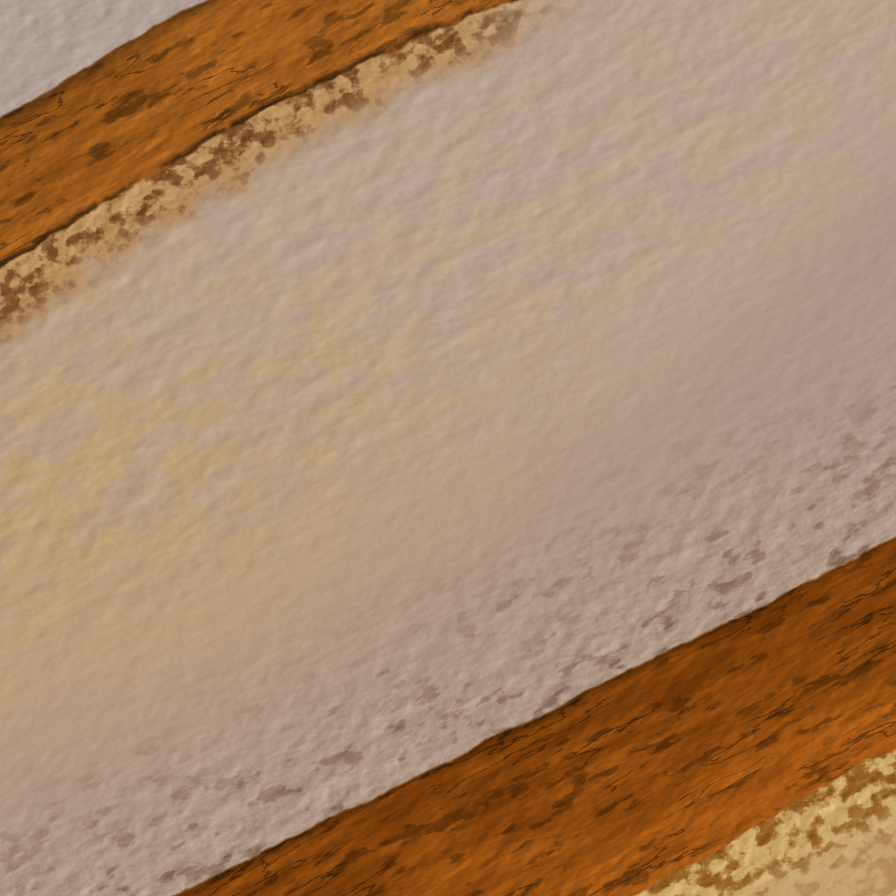
Reproduce this texture procedurally as a WebGL 2 fragment shader.

```glsl
#version 300 es
precision highp float;
// Two weathered timber beams running diagonally through rough lime plaster.
// Curved edge heights split the canvas into wood, crumbly mortar and plaster;
// stretched value noise gives the grain, and its slope lights the relief.
uniform vec2 u_resolution;
out vec4 fragColor;

float hash(vec2 p) {
  return fract(sin(dot(p, vec2(127.1, 311.7))) * 43758.5453);
}

float noise(vec2 p) {
  vec2 i = floor(p), f = fract(p);
  f = f * f * (3.0 - 2.0 * f);
  return mix(mix(hash(i), hash(i + vec2(1, 0)), f.x),
             mix(hash(i + vec2(0, 1)), hash(i + vec2(1, 1)), f.x), f.y);
}

float fbm(vec2 p) {
  float sum = 0.0, amp = 0.5;
  for (int i = 0; i < 5; i++) {
    sum += amp * noise(p);
    p = mat2(1.6, 1.2, -1.2, 1.6) * p + 7.3;
    amp *= 0.5;
  }
  return sum;
}

// Brightness change of the noise surface towards the upper left light.
float relief(vec2 p) {
  return fbm(p) - fbm(p + vec2(-0.18, 0.35));
}

vec3 plaster(vec2 uv, vec2 grain, float aboveLowerBeam) {
  float ridge = uv.y - (0.155 + 0.3 * uv.x + 0.37 * uv.x * uv.x);
  ridge += 0.06 * (fbm(uv * 7.0) - 0.5);
  float shade = 1.0 - smoothstep(-0.11, 0.09, ridge);
  vec3 col = mix(vec3(0.725, 0.61, 0.49), vec3(0.715, 0.625, 0.555),
                 smoothstep(0.35, 0.95, uv.y + 0.25 * uv.x));
  // Warm sunlit band with fine yellow flecks, strongest on the left
  float band = (uv.y - 0.45 - 0.45 * uv.x) / 0.19;
  float flecks = smoothstep(0.38, 0.62, fbm(grain * vec2(24, 42)));
  col += vec3(0.02, 0.012, -0.05) * exp(-band * band) * (flecks - 0.1)
       * (1.0 - 0.5 * uv.x);
  col = mix(col, vec3(0.675, 0.575, 0.515), shade * 0.85);
  // Rougher trowel marks towards the lower beam and in the upper half
  float nearBeam = smoothstep(0.27, 0.0, aboveLowerBeam);
  float rough = 0.04 + 0.17 * nearBeam + 0.09 * smoothstep(0.0, 0.25, ridge);
  col += rough * relief(grain * vec2(38, 66));
  col += (0.06 + 0.12 * nearBeam) * relief(grain * vec2(85, 130));
  // Small chipped hollows next to the beam
  float pits = smoothstep(0.55, 0.72, fbm(grain * vec2(40, 85) + 31.0));
  return col - vec3(0.13, 0.14, 0.14) * pits * nearBeam;
}

vec3 mortar(vec2 grain, vec3 lump, vec3 gap) {
  float lumps = smoothstep(0.32, 0.56, fbm(grain * vec2(75, 95)));
  return mix(gap, lump, lumps) + 0.3 * relief(grain * vec2(65, 85));
}

vec3 wood(vec2 grain, vec3 dark, vec3 light, float blend) {
  float streaks = fbm(grain * vec2(9, 60));
  vec3 col = mix(dark, light, clamp(blend + 1.2 * (streaks - 0.48), 0.0, 1.0));
  // Thin broken splits along the grain, plus small chips
  float split = abs(fbm(grain * vec2(13, 75) + 13.0) - 0.5);
  float broken = smoothstep(0.42, 0.62, fbm(grain * vec2(9, 22) + 3.0));
  col *= 1.0 - 0.38 * broken * smoothstep(0.035, 0.0, split);
  col *= 1.0 - 0.28 * smoothstep(0.56, 0.7, fbm(grain * vec2(30, 90) + 41.0));
  return col * (1.0 + 0.5 * relief(grain * vec2(50, 120)));
}

// Coverage of the region where the signed height is positive.
float cover(float d) {
  float w = max(0.0025, 1.2 / u_resolution.y);
  return smoothstep(-w, w, d);
}

void main() {
  vec2 uv = gl_FragCoord.xy / u_resolution;
  vec2 grain = mat2(0.875, -0.485, 0.485, 0.875) * uv;
  float wobble = 0.010 * (fbm(uv * 34.0) - 0.5);

  // Heights relative to the four beam edges
  float upperTop = uv.y - (0.868 + 0.62 * uv.x - 0.2 * uv.x * uv.x) + wobble;
  float upperBottom = uv.y - (0.70 + 0.67 * uv.x - 0.26 * uv.x * uv.x) + 1.6 * wobble;
  float lowerTop = uv.y - 0.495 * (uv.x - 0.195) + wobble;
  float lowerBottom = uv.y - 0.575 * (uv.x - 0.71) + 2.0 * wobble;

  vec3 col = plaster(uv, grain, lowerTop);

  // Crumbly mortar hanging below the upper beam, fading to the right
  float depth = -upperBottom / (0.105 - 0.08 * uv.x);
  float crumbs = 1.0 - smoothstep(0.4, 1.1, depth + 0.6 * (fbm(uv * 30.0) - 0.5));
  crumbs *= 1.0 - smoothstep(0.48, 0.68, uv.x);
  vec3 crumbCol = mortar(grain, vec3(0.73, 0.56, 0.35), vec3(0.47, 0.28, 0.13));
  crumbCol = mix(crumbCol, vec3(0.65, 0.47, 0.30), 0.5 * smoothstep(0.3, 0.8, depth));
  col = mix(col, crumbCol, crumbs * 0.92);

  // Upper beam, with pale plaster above it
  float upperBlend = 0.68 + 0.2 * smoothstep(0.0, 0.35, uv.x);
  vec3 upperWood = wood(grain, vec3(0.46, 0.25, 0.06), vec3(0.65, 0.38, 0.13), upperBlend);
  float gapShadow = smoothstep(0.3, 0.55, fbm(grain * vec2(30, 20) + 9.0));
  upperWood *= 1.0 - 0.6 * gapShadow * smoothstep(0.012, 0.0, upperBottom);
  upperWood *= 1.0 - 0.3 * smoothstep(-0.025, 0.0, upperTop);
  col = mix(col, upperWood, cover(upperBottom));
  vec3 paleWall = vec3(0.69, 0.62, 0.58) + 0.18 * relief(grain * vec2(50, 80));
  col = mix(col, paleWall, cover(upperTop));

  // Lower beam: dark along its upper edge, orange along the lower one
  float across = clamp(-lowerTop / 0.24, 0.0, 1.0);
  vec3 lowerWood = wood(grain + 5.0, vec3(0.43, 0.21, 0.03), vec3(0.65, 0.35, 0.09),
                        0.15 + 0.75 * across);
  lowerWood *= 1.0 - 0.2 * smoothstep(-0.012, 0.0, lowerTop);
  col = mix(col, lowerWood, cover(-lowerTop));

  // Yellow mortar in the lower right corner, smoothing into plaster
  vec3 corner = mortar(grain, vec3(0.80, 0.66, 0.42), vec3(0.57, 0.37, 0.15));
  corner = mix(corner, vec3(0.76, 0.62, 0.44), 0.7 * smoothstep(0.03, 0.11, -lowerBottom));
  col = mix(col, corner, cover(-lowerBottom));

  fragColor = vec4(clamp(col, 0.0, 1.0), 1.0);
}
```
